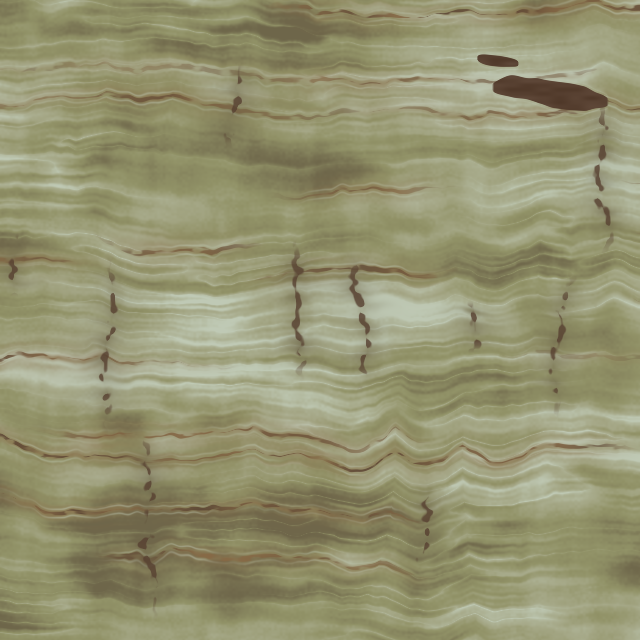
Give the GLSL for this texture, as a Shadertoy shader.

```glsl
// Green onyx slab: wavy horizontal strata in olive, sage and milk, with rusty veins,
// speckled upright cracks and a few dark brown lenses. Every layer is drawn in a
// height coordinate that is bent by noise, so that all strata fold together.

#define FOLD_HEIGHT 0.040
#define PLEAT_HEIGHT 0.024
#define LINE_CONTRAST 0.34
#define MILK_BANDS 6
#define VEINS 13
#define CRACKS 10
#define UMBER vec3(0.43, 0.40, 0.29)
#define OLIVE vec3(0.57, 0.575, 0.405)
#define SAGE vec3(0.645, 0.655, 0.525)
#define MILK vec3(0.75, 0.79, 0.71)
#define RUST vec3(0.53, 0.41, 0.27)
#define BROWN vec3(0.34, 0.25, 0.19)

float hash(vec2 p) {
    return fract(sin(dot(p, vec2(127.1, 311.7))) * 43758.5453);
}

float noise(vec2 p) {
    vec2 cell = floor(p), f = fract(p);
    f = f * f * (3.0 - 2.0 * f);
    float low = mix(hash(cell), hash(cell + vec2(1, 0)), f.x);
    float high = mix(hash(cell + vec2(0, 1)), hash(cell + vec2(1, 1)), f.x);
    return mix(low, high, f.y);
}

// Noise centred on zero
float wave(vec2 p) { return noise(p) - 0.5; }

// Thin bright contour where the noise crosses its middle
float ridge(vec2 p) { return pow(1.0 - abs(2.0 * wave(p)), 7.0); }

// Height within the strata: broad folds, pleats with cusps, small ripples
float strataHeight(vec2 p) {
    float folds = FOLD_HEIGHT * wave(vec2(p.x * 3.2, p.y * 2.0));
    float pleats = PLEAT_HEIGHT * (abs(2.0 * wave(vec2(p.x * 9.0, p.y * 3.5) + 20.0)) - 0.35);
    float ripples = 0.011 * wave(vec2(p.x * 26.0, p.y * 11.0));
    return p.y + folds + pleats + ripples + 0.004 * wave(p * vec2(75.0, 30.0));
}

// Lightness of the strata: 0 is umber, 1 is milk
float strataTone(vec2 p, float v) {
    float tone = 0.46;
    tone += 0.42 * wave(vec2(p.x * 2.0, v * 12.0));
    tone += 0.28 * wave(vec2(p.x * 4.0, v * 30.0) + 7.0);
    tone += 0.40 * wave(p * vec2(6.0, 8.0) + 31.0);
    tone += 0.20 * wave(p * vec2(20.0, 16.0));
    tone += 0.10 * wave(p * vec2(60.0, 14.0));

    // Smoky patches
    float smoke = 0.65 * noise(p * vec2(4.5, 7.0) + 83.0) + 0.35 * noise(vec2(p.x * 11.0, v * 35.0));
    tone -= 0.36 * smoothstep(0.52, 0.78, smoke);

    // Fine lines gather in some zones and fade in others
    float zone = smoothstep(0.25, 0.75, noise(vec2(p.x * 3.0, v * 7.0) + 53.0));
    float lines = wave(vec2(p.x * 5.0, v * 80.0)) + 0.9 * wave(vec2(p.x * 9.0, v * 190.0));
    tone += LINE_CONTRAST * (0.2 + 0.8 * zone) * lines;
    tone += 0.30 * zone * (ridge(vec2(p.x * 5.0, v * 60.0) + 11.0) - 0.2);

    // Milk bands: crisp crest, cloudy fade below
    for (int i = 0; i < MILK_BANDS; i++) {
        float id = float(i);
        float level = (id + 0.25 + 0.5 * hash(vec2(id, 3.0))) / float(MILK_BANDS);
        float d = v - level;
        float crest = exp(-abs(d) / (d > 0.0 ? 0.004 : 0.028));
        float cloud = noise(vec2(p.x * 9.0 + id * 19.0, p.y * 14.0));
        tone += crest * (0.06 + 0.55 * cloud);
    }
    return tone + 0.07 * wave(p * 230.0);
}

vec3 strataColor(float tone) {
    vec3 color = mix(UMBER, OLIVE, smoothstep(-0.15, 0.40, tone));
    color = mix(color, SAGE, smoothstep(0.32, 0.64, tone));
    return mix(color, MILK, smoothstep(0.56, 1.05, tone));
}

// Rusty veins: banded ochre halo, pale companion and a thin broken core
vec3 addVeins(vec3 color, vec2 p, float v) {
    for (int i = 0; i < VEINS; i++) {
        float id = float(i);
        float level = (id + 0.1 + 0.8 * hash(vec2(id, 8.0))) / float(VEINS);
        float d = v - level + 0.012 * wave(vec2(p.x * 14.0, id * 5.0)) + 0.005 * wave(vec2(p.x * 60.0, id));
        float extent = smoothstep(0.42, 0.75, noise(vec2(p.x * 3.5 + id * 13.0, id)));
        float halo = exp(-abs(d) / 0.013) * (0.15 + 0.85 * noise(vec2(p.x * 12.0, v * 150.0)));
        color = mix(color, RUST, 0.75 * halo * extent);
        float companion = exp(-pow((abs(d) - 0.007) / 0.0018, 2.0));
        color = mix(color, MILK, 0.5 * companion * extent * noise(vec2(p.x * 20.0, id)));
        float width = 0.0045 * noise(vec2(p.x * 28.0, id + 40.0)) - 0.0012;
        float core = 1.0 - smoothstep(width, width + 0.0022, abs(d));
        float broken = smoothstep(0.2, 0.6, noise(p * vec2(65.0, 190.0) + id));
        vec3 coreColor = mix(BROWN, RUST, noise(vec2(p.x * 16.0, id + 70.0)));
        color = mix(color, coreColor, 0.85 * core * broken * extent);
    }
    return color;
}

// Upright cracks: serrated smoky smear with scattered dark specks
vec3 addCracks(vec3 color, vec2 p, float v) {
    for (int i = 0; i < CRACKS; i++) {
        float id = float(i);
        float center = 0.15 + 0.7 * hash(vec2(id, 21.0));
        float column = (id + 0.2 + 0.6 * hash(vec2(id, 15.0))) / float(CRACKS);
        float reach = 0.04 + 0.12 * hash(vec2(id, 33.0));
        float d = p.x - column + 0.025 * wave(vec2(p.y * 14.0, id)) + 0.012 * wave(vec2(p.y * 80.0, id));
        float extent = 1.0 - smoothstep(0.5 * reach, reach, abs(p.y - center));
        float smear = exp(-abs(d) / 0.022) * (0.2 + 0.8 * noise(vec2(p.x * 20.0, v * 90.0)));
        float speck = noise(p * vec2(120.0, 95.0)) * exp(-abs(d) / 0.009);
        color = mix(color, UMBER, 0.75 * smear * extent);
        color = mix(color, BROWN, 0.8 * smoothstep(0.3, 0.5, speck) * extent);
    }
    return color;
}

// Solid brown lenses, one large and one small, with a pale rim
vec3 addLenses(vec3 color, vec2 p) {
    for (int i = 0; i < 2; i++) {
        float id = float(i);
        vec2 size = vec2(0.092, 0.020) / (1.0 + vec2(1.8, 1.2) * id);
        vec2 q = p - vec2(0.86, 0.855) - vec2(-0.082, 0.047) * id;
        q.y += 0.13 * q.x + 0.012 * wave(vec2(p.x * 30.0, id));
        float taper = sqrt(max(0.0, 1.0 - pow(abs(q.x / size.x), 4.0)));
        float d = abs(q.y) - size.y * taper * (0.7 + 0.5 * noise(vec2(p.x * 45.0, id)));
        float inside = smoothstep(-size.x, -0.95 * size.x, -abs(q.x));
        color = mix(color, MILK, 0.3 * inside * exp(-abs(d - 0.004) / 0.002));
        vec3 body = BROWN + 0.06 * wave(p * vec2(40.0, 150.0));
        color = mix(color, body, inside * (1.0 - smoothstep(-0.001, 0.001, d)));
    }
    return color;
}

void mainImage(out vec4 fragColor, in vec2 fragCoord) {
    vec2 p = fragCoord / iResolution.y;
    float v = strataHeight(p);
    vec3 color = strataColor(strataTone(p, v));
    color = addVeins(color, p, v);
    color = addCracks(color, p, v);
    fragColor = vec4(addLenses(color, p), 1.0);
}
```
